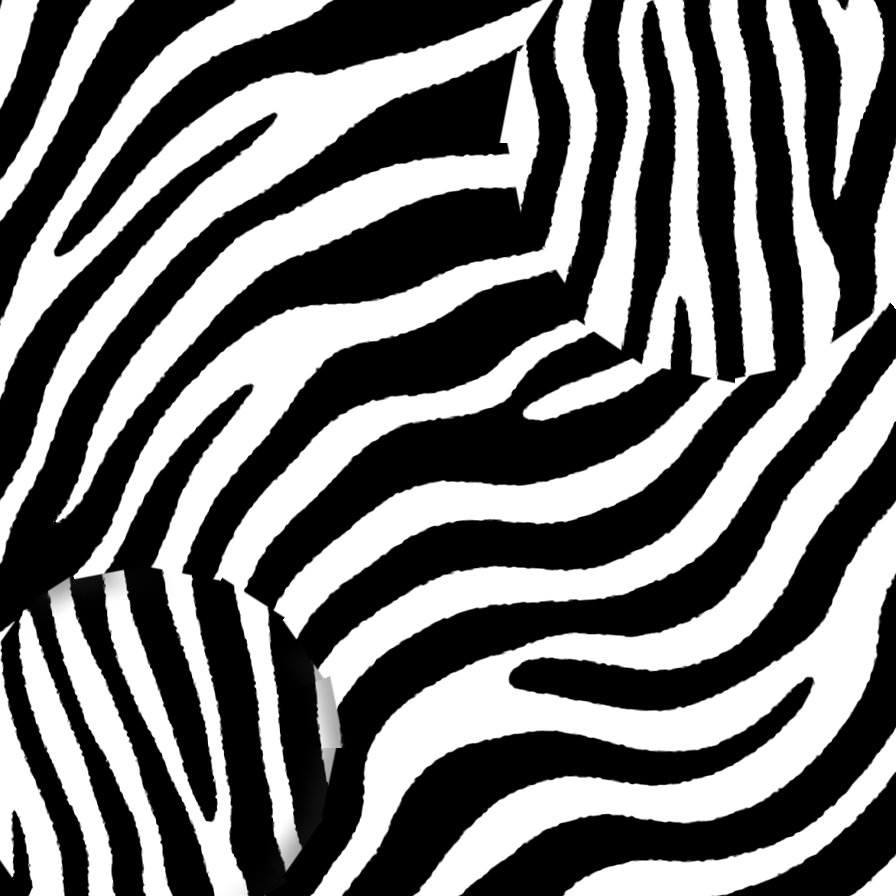
A WebGL 2 fragment shader for this pattern:

```glsl
#version 300 es
precision highp float;
// Zebra hide: wavy forked diagonal stripes with two inset patches of finer, upright stripes.

#define PERIOD 0.1     // stripe spacing of the main hide
#define WOBBLE 0.65    // sideways wander, in periods
#define SWELL 1.25     // variation of stripe thickness
#define BIAS 0.07      // surplus of black over white
#define FORKS 12       // stripe ends per field
#define TAPER 0.42     // lower values give longer, slimmer tips
#define ZOOM 1.45      // how much finer the patch stripes are
#define SIDES 16.0     // facets around each patch
#define SOFT 0.0014    // half width of an edge
#define ROUGH 0.0024   // raggedness of an edge

uniform vec2 u_resolution;
out vec4 outColor;

const float TAU = 6.2831853;

float hash(vec2 p) {
  vec3 q = fract(p.xyx * 0.1031);
  q += dot(q, q.yzx + 33.33);
  return fract((q.x + q.y) * q.z);
}

float noise(vec2 p) {
  vec2 cell = floor(p), f = p - cell;
  f = f * f * f * (f * (f * 6.0 - 15.0) + 10.0);
  vec2 e = vec2(0.0, 1.0);
  return mix(mix(hash(cell), hash(cell + e.yx), f.x),
             mix(hash(cell + e.xy), hash(cell + e.yy), f.x), f.y);
}

float edgeWidth() {
  return max(SOFT, 0.7 / u_resolution.y);
}

// White coverage of a stripe field; level rises across the stripes.
float stripes(vec2 p, float level, vec2 along, float seed) {
  vec2 across = vec2(-along.y, along.x);
  vec2 q = vec2(dot(p, along), dot(p, across)) / PERIOD + seed * 19.0 + 40.0;
  float wander = noise(q * vec2(0.45, 0.3)) - 0.5;
  wander += 0.4 * (noise(q * vec2(0.9, 0.4) + 17.0) - 0.5);
  float phase = TAU * (level / PERIOD + WOBBLE * wander + seed * 0.37);

  // Each fork adds or removes one stripe by winding the phase around its core.
  float strength = 1.0;
  for (int i = 0; i < FORKS; i++) {
    float k = float(i);
    vec2 core = fract(seed * vec2(0.31, 0.57) + k * vec2(0.7549, 0.5698)) * 1.1 - 0.05;
    vec2 d = vec2(dot(p - core, along) * TAPER, dot(p - core, across)) / PERIOD;
    phase += (mod(k, 2.0) * 2.0 - 1.0) * atan(d.y, d.x);
    strength *= sqrt(dot(d, d) / (dot(d, d) + 0.015));
  }

  // Turn the wave into a distance to the nearest stripe edge.
  float wave = strength * cos(phase) - BIAS;
  wave += SWELL * (noise(q * vec2(0.45, 0.6) + 31.0) - 0.5);
  float slope = length(vec2(dFdx(wave), dFdy(wave))) * u_resolution.y;
  float edge = wave / max(slope, 0.0001);
  edge += ROUGH * (noise(p * 190.0 + 7.0) - 0.5);
  return smoothstep(-edgeWidth(), edgeWidth(), edge);
}

// Depth inside a rounded patch whose rim is cut into uneven facets.
float patchDepth(vec2 p, vec2 centre, vec2 radii, float seed) {
  vec2 q = (p - centre) / radii;
  float side = floor(atan(q.y, q.x) / TAU * SIDES);
  float angle = (side + 0.5) / SIDES * TAU;
  float reach = 0.94 + 0.07 * hash(vec2(side + 50.0, seed));
  return (reach - dot(q, vec2(cos(angle), sin(angle)))) * min(radii.x, radii.y);
}

void main() {
  vec2 p = gl_FragCoord.xy / u_resolution;

  // Main hide: diagonals, flat in a leaning middle band and steep at both sides.
  float bend = 0.058 * sin(6.6 * (p.x + 0.3 * p.y - 0.72));
  float hide = stripes(p, 0.74 * p.y - 0.64 * p.x + bend, vec2(0.76, 0.65), 1.0);

  // Upper right patch: upright stripes.
  vec2 upperCentre = vec2(0.82, 0.84);
  vec2 u = (p - upperCentre) * ZOOM + 0.5;
  float upperSway = 0.02 * sin(9.0 * u.y);
  float upper = stripes(u, u.x + 0.04 * u.y + upperSway, vec2(-0.04, 1.0), 2.0);
  float upperDepth = patchDepth(p, upperCentre, vec2(0.255, 0.262), 3.0);

  // Lower left patch: stripes leaning left, lightly shaded at its outer rim.
  vec2 lowerCentre = vec2(0.165, 0.165);
  vec2 l = (p - lowerCentre) * ZOOM + 0.5;
  float lowerSway = 0.025 * sin(8.0 * l.y + 2.0);
  float lower = stripes(l, l.x + 0.15 * l.y + lowerSway, vec2(-0.15, 0.99), 5.0);
  float lowerDepth = patchDepth(p, lowerCentre, vec2(0.215, 0.205), 8.0);
  float rim = 1.0 - smoothstep(0.0, 0.035, lowerDepth);
  rim *= smoothstep(0.25, 0.7, noise(p * 13.0 + 5.0)) * smoothstep(0.2, 0.4, p.x + p.y);
  lower = mix(0.06 * rim, 1.0 - 0.35 * rim, lower);

  float tone = mix(hide, upper, smoothstep(-edgeWidth(), edgeWidth(), upperDepth));
  tone = mix(tone, lower, smoothstep(-edgeWidth(), edgeWidth(), lowerDepth));
  outColor = vec4(vec3(tone), 1.0);
}
```
